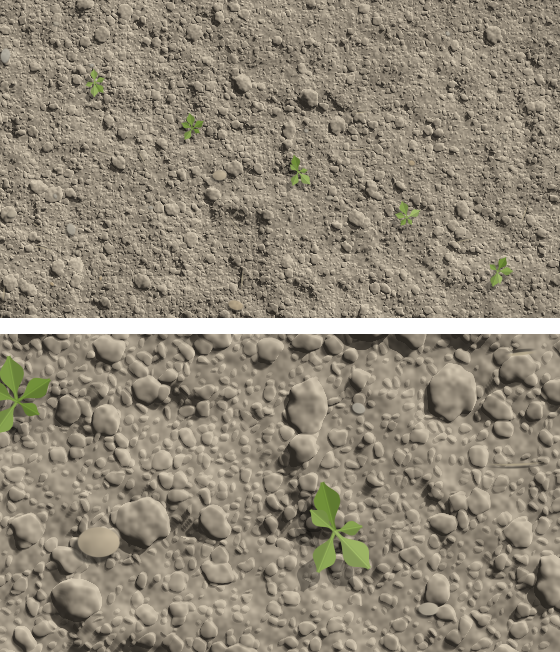
Top, the full canvas; bottom, a detail of the centre.
Give the GLSL for this texture, as a WebGL 2 fragment shader.

```glsl
#version 300 es
precision highp float;

uniform vec2 u_resolution;
out vec4 fragColor;

const vec2 SUN = vec2(0.64, 0.77);
const float TAU = 6.28318;

vec3 hash3(vec2 p) {
  vec3 q = fract(p.xyx * vec3(0.1031, 0.1030, 0.0973));
  q += dot(q, q.yzx + 33.33);
  return fract((q.xxy + q.yzz) * q.zyx);
}

float noise(vec2 p) {
  vec2 i = floor(p), f = fract(p);
  f = f * f * (3.0 - 2.0 * f);
  return mix(mix(hash3(i).x, hash3(i + vec2(1, 0)).x, f.x),
             mix(hash3(i + vec2(0, 1)).x, hash3(i + 1.0).x, f.x), f.y);
}

vec2 direction(float angle) { return vec2(cos(angle), sin(angle)); }

// Coordinates of p along and across an axis
vec2 alongAxis(vec2 p, vec2 axis) {
  return vec2(dot(p, axis), dot(p, vec2(-axis.y, axis.x)));
}

// Height of randomly scattered oval domes
float clods(vec2 p, float cell, float density, float seed) {
  vec2 g = p / cell, id = floor(g);
  float top = 0.0;
  for (int y = -1; y <= 1; y++)
  for (int x = -1; x <= 1; x++) {
    vec2 c = id + vec2(x, y);
    vec3 place = hash3(c + seed);
    if (place.z > density) continue;
    vec3 form = hash3(c + seed + 57.0);
    vec2 d = alongAxis(g - c - 0.2 - 0.6 * place.xy, direction(form.x * TAU));
    d.y *= 1.0 + 0.5 * form.z;
    float radius = mix(0.22, 0.48, form.y);
    top = max(top, radius * sqrt(max(0.0, 1.0 - dot(d, d) / (radius * radius))));
  }
  return top * cell;
}

float soilHeight(vec2 p, float looseness) {
  float ground = 0.0, freq = 14.0;
  for (int i = 0; i < 4; i++) {
    ground += 0.5 / freq * noise(p * freq + float(i) * 17.0);
    freq *= 2.2;
  }
  vec2 q = p + 0.007 * (vec2(noise(p * 85.0), noise(p * 85.0 + 40.0)) - 0.5);
  float lumps = max(clods(q, 0.072, 0.13 * looseness, 3.0),
                    clods(q, 0.040, 0.30 * looseness, 21.0));
  lumps = max(lumps, clods(q, 0.022, 0.60 * looseness, 43.0));
  lumps = max(lumps, clods(q, 0.012, 0.85 * looseness, 71.0));
  return ground + 0.85 * lumps;
}

// Brightness of sunlit soil with short cast shadows
float soilTone(vec2 p) {
  vec2 track = alongAxis(p, direction(-0.45));
  float looseness = 0.65 + 0.55 * noise(track * vec2(1.5, 6.0) + 5.0);
  float h = soilHeight(p, looseness), reach = 0.003;
  float slope = 0.0, shade = 0.0;
  for (int i = 1; i <= 5; i++) {
    float t = reach * float(i);
    float rise = soilHeight(p + SUN * t, looseness) - h;
    if (i == 1) slope = -rise / t;
    shade = max(shade, (rise - 0.65 * t) / 0.004);
  }
  float tone = 0.54 + 0.14 * clamp(slope, -1.6, 1.5);
  tone += 0.07 * (noise(p * 5.0) - 0.5) + 0.10 * (noise(p * 210.0) - 0.5);
  return max(0.16, tone * (1.0 - 0.5 * smoothstep(0.0, 1.2, shade)));
}

float cover(float d, float px) { return 1.0 - smoothstep(-px, px, d); }

float ovalDistance(vec2 p, vec2 size) { return (length(p / size) - 1.0) * size.y; }

float leafDistance(vec2 q, float len) {
  float x = q.x / len;
  float width = 0.04 + 0.22 * smoothstep(0.15, 0.6, x) * (1.0 - smoothstep(0.65, 1.0, x));
  return max(abs(q.y) - width * len, max(-q.x, q.x - len));
}

vec3 addStones(vec3 col, vec2 p, vec2 extent, float px) {
  for (int i = 0; i < 18; i++) {
    vec3 place = hash3(vec2(i, 8.0)), form = hash3(vec2(i, 31.0));
    vec2 axis = direction(form.x * TAU), d = p - place.xy * extent;
    float r = mix(0.007, 0.032, pow(place.z, 4.0));
    vec2 size = r * vec2(1.0, mix(0.6, 0.85, form.y));
    col *= 1.0 - 0.5 * cover(ovalDistance(alongAxis(d + SUN * r * 0.4, axis), size), 2.0 * px);
    vec3 stone = mix(vec3(0.68, 0.66, 0.61), vec3(0.70, 0.62, 0.49), form.z * form.z);
    stone *= 0.96 + 0.16 * dot(d, SUN) / r + 0.12 * (noise(p * 130.0) - 0.5);
    col = mix(col, stone, cover(ovalDistance(alongAxis(d, axis), size), px));
  }
  return col;
}

vec3 addStraw(vec3 col, vec2 p, vec2 extent, float px) {
  for (int i = 0; i < 12; i++) {
    vec3 place = hash3(vec2(i, 77.0)), form = hash3(vec2(i, 93.0));
    vec2 q = alongAxis(p - place.xy * extent, direction(form.x * TAU));
    q.y += 6.0 * (form.y - 0.5) * q.x * q.x;
    vec2 size = vec2(mix(0.012, 0.026, place.z), mix(0.001, 0.003, form.z * form.z));
    col *= 1.0 - 0.4 * cover(ovalDistance(q + vec2(0.0, 0.003), size), px);
    col = mix(col, vec3(0.70, 0.65, 0.54), 0.85 * cover(ovalDistance(q, size), px));
  }
  return col;
}

// Seedlings along a sloping row, shadows first
vec3 addSeedlings(vec3 col, vec2 p, vec2 extent, float px) {
  for (int pass = 0; pass < 2; pass++)
  for (int i = 0; i < 5; i++) {
    vec3 jitter = hash3(vec2(i, 15.0));
    float along = float(i) / 4.0;
    vec2 d = p - vec2(mix(0.16, 0.9, along) * extent.x, mix(0.73, 0.16, along)) - 0.05 * (jitter.xy - 0.5);
    if (pass == 0) d += SUN * 0.026;
    for (int k = 0; k < 5; k++) {
      vec3 form = hash3(vec2(k, i + 120));
      vec2 q = alongAxis(d, direction(TAU * (jitter.z + float(k) * 0.2 + 0.14 * form.x)));
      float len = mix(0.026, 0.054, form.y);
      float mask = cover(leafDistance(q, len), px);
      vec3 green = mix(vec3(0.40, 0.51, 0.20), vec3(0.60, 0.68, 0.40), form.z);
      green *= 0.92 + 0.16 * smoothstep(-0.003, 0.003, q.y) + 0.15 * cover(abs(q.y) - 0.0005, px);
      col = pass == 0 ? col * (1.0 - 0.3 * mask) : mix(col, green, mask);
    }
  }
  return col;
}

void main() {
  vec2 p = gl_FragCoord.xy / u_resolution.y;
  vec2 extent = vec2(u_resolution.x / u_resolution.y, 1.0);
  float px = 0.8 / u_resolution.y;
  float tone = soilTone(p);
  vec3 col = tone * mix(vec3(1.10, 1.0, 0.86), vec3(1.05, 1.0, 0.90), tone);
  col = addStones(col, p, extent, px);
  col = addStraw(col, p, extent, px);
  col = addSeedlings(col, p, extent, px);
  fragColor = vec4(col, 1.0);
}
```
